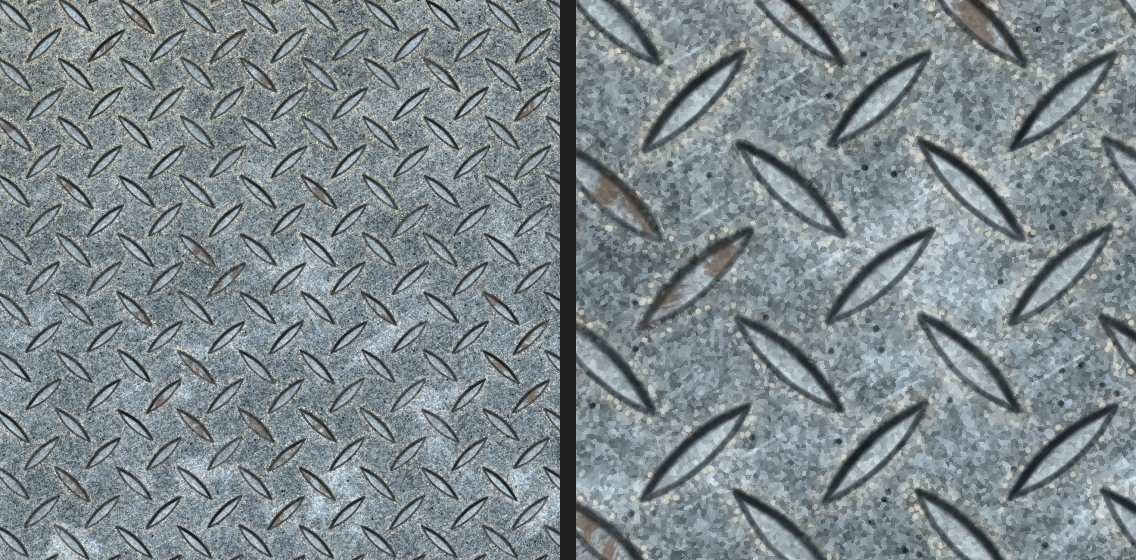
Left: the whole. Right: its middle third, enlarged.
A three.js fragment shader for this texture:

```glsl
varying vec2 vUv;

vec2 hash2(vec2 p) {
  vec3 q = fract(p.xyx * vec3(0.1031, 0.1030, 0.0973));
  q += dot(q, q.yzx + 33.33);
  return fract((q.xx + q.yz) * q.zy);
}

// Cellular noise: distance to the nearest point, random value of its cell
vec2 cells(vec2 p) {
  vec2 base = floor(p), nearest = base;
  float best = 8.0;
  for (int j = -1; j <= 1; j++) {
    for (int i = -1; i <= 1; i++) {
      vec2 id = base + vec2(float(i), float(j));
      vec2 offset = id + hash2(id) - p;
      float d = dot(offset, offset);
      if (d < best) { best = d; nearest = id; }
    }
  }
  return vec2(sqrt(best), hash2(nearest + 71.0).x);
}

// Layered, warped sines
float waves(vec2 p) {
  float sum = 0.0, amp = 0.5;
  for (int i = 0; i < 6; i++) {
    p = mat2(0.8, 0.6, -0.6, 0.8) * p * 1.8 + 1.7;
    p += 0.7 * sin(p.yx * 0.8);
    sum += amp * sin(p.x) * sin(p.y);
    amp *= 0.68;
  }
  return sum;
}

// Signed distance to a pointed lens lying along x
float lens(vec2 p, float halfLength, float halfWidth) {
  p = abs(p);
  float radius = (halfLength * halfLength + halfWidth * halfWidth) / (2.0 * halfWidth);
  float drop = radius - halfWidth;
  if ((p.x - halfLength) * drop > p.y * halfLength) return length(p - vec2(halfLength, 0.0));
  return length(p + vec2(0.0, drop)) - radius;
}

void main() {
  vec2 uv = vUv;
  vec3 dark = vec3(0.12, 0.15, 0.16);
  vec3 pale = vec3(0.75, 0.81, 0.84);
  vec3 dust = vec3(0.74, 0.72, 0.66);
  vec3 rust = vec3(0.36, 0.27, 0.20);

  // Grainy, clouded plate
  float cloud = waves(uv * 8.0);
  float grain = 0.24 * (cells(uv * 170.0).y - 0.5) + 0.36 * (cells(uv * 380.0).y - 0.5);
  float tone = 0.57 + 0.13 * cloud + grain;

  // Scuffs and fine scratches, stronger toward the bottom
  vec2 along = mat2(0.87, -0.5, 0.5, 0.87) * uv;
  float low = 1.0 - smoothstep(0.1, 0.95, uv.y);
  float scuff = smoothstep(0.2, 0.65, waves(along * vec2(7.0, 13.0) + 30.0));
  tone += scuff * (0.08 + 0.22 * low);
  vec2 scratch = cells(along * vec2(7.0, 120.0));
  tone += 0.22 * step(0.75, scratch.y) * (1.0 - smoothstep(0.05, 0.2, scratch.x));

  // Pits, and faint rings toward the top
  vec2 pit = cells(uv * 75.0);
  tone -= 0.4 * step(0.88, pit.y) * (1.0 - smoothstep(0.08, 0.2, pit.x));
  float ring = 1.0 - smoothstep(0.04, 0.14, abs(pit.x - 0.36));
  tone -= 0.2 * ring * step(pit.y, 0.12) * smoothstep(0.55, 0.9, uv.y);

  vec3 color = mix(dark, pale, clamp(tone, 0.0, 1.15));
  float warmth = smoothstep(0.4, 1.0, uv.y) * (1.0 - 0.5 * uv.x);
  color *= mix(vec3(0.98, 1.0, 1.02), vec3(1.03, 1.0, 0.96), warmth);

  // Two interleaved grids of raised bars, leaning opposite ways
  vec2 speck = cells(uv * 230.0);
  vec2 pitch = vec2(0.109, 0.1043);
  vec2 sheared = uv + vec2(0.007 * (0.92 - uv.y), 0.0);
  for (int k = 0; k < 2; k++) {
    float lean = float(k);
    vec2 grid = (sheared - vec2(0.0807, 0.919) - lean * vec2(-0.0545, 0.052)) / pitch;
    vec2 id = floor(grid + 0.5);
    vec2 random = hash2(id + 40.0 + lean * 57.0);
    vec2 center = (grid - id) * pitch + (random - 0.5) * 0.003;
    float angle = (0.75 + 0.07 * (random.x - 0.5)) * (1.0 - 2.0 * lean);
    vec2 axis = vec2(cos(angle), sin(angle));
    vec2 bar = vec2(dot(center, axis), dot(center, vec2(-axis.y, axis.x)));
    float d = lens(bar, 0.041 + 0.003 * (random.y - 0.5), 0.0083) + 0.0012 * cloud;
    float upper = smoothstep(-0.003, 0.003, bar.y);

    // Dusty rim with bright specks
    float rim = smoothstep(0.0, 0.004, d) * (1.0 - smoothstep(0.004, 0.017, d));
    color = mix(color, dust * (0.95 + grain), rim * (0.22 + 0.25 * warmth + 0.2 * random.x));
    float crumbs = step(0.78, speck.y) * (1.0 - smoothstep(0.25, 0.55, speck.x));
    crumbs *= 1.0 - smoothstep(0.003, 0.009, abs(d - 0.004));
    color = mix(color, vec3(0.90, 0.87, 0.80), crumbs * (0.35 + 0.5 * random.y));

    // Worn face, lighter on its lower side
    float face = 1.0 - smoothstep(-0.002, 0.0005, d);
    float faceTone = 0.80 + 0.7 * grain + 0.12 * cloud - 14.0 * bar.y;
    vec3 faceColor = mix(dark, pale, clamp(faceTone, 0.0, 1.15));
    float rusty = step(0.86, random.y) * smoothstep(-0.2, 0.4, waves(uv * 45.0));
    color = mix(color, mix(faceColor, rust, 0.6 * rusty), face);

    // Heavy shadow on the upper edge, thin line on the lower
    float edge = 1.0 - smoothstep(0.0008, mix(0.0028, 0.0048, upper), abs(d));
    edge *= mix(0.62, 0.93, upper) * (0.85 + 0.3 * cloud);
    color = mix(color, mix(vec3(0.09, 0.11, 0.12), rust * 0.5, 0.4 * rusty), clamp(edge, 0.0, 1.0));
  }

  gl_FragColor = vec4(color, 1.0);
}
```
